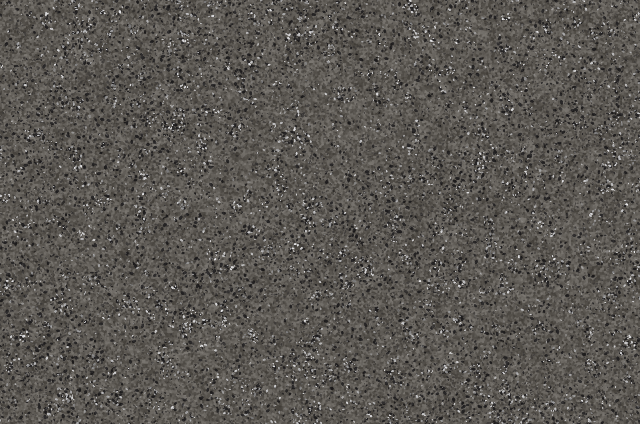
This texture is drawn by a WebGL 1 fragment shader. Its source:

```glsl
precision highp float;
// Warm grey speckled stone with clustered dark grains and small pale glints.
uniform vec2 u_resolution;

vec2 hash2(vec2 p) {
  vec3 q = fract(p.xyx * vec3(0.1031, 0.1030, 0.0973));
  q += dot(q, q.yzx + 33.33);
  return fract((q.xx + q.yz) * q.zy);
}

// Smooth cellular noise: random cell values blended by distance
float grain(vec2 p) {
  vec2 cell = floor(p);
  float total = 0.0, weights = 0.0;
  for (int j = -1; j <= 1; j++) {
    for (int i = -1; i <= 1; i++) {
      vec2 c = cell + vec2(float(i), float(j));
      vec2 d = p - c - hash2(c + 5.0);
      float w = exp(-6.0 * dot(d, d));
      total += w * hash2(c + 91.0).x;
      weights += w;
    }
  }
  return total / weights;
}

// Coverage of randomly turned oval flecks; share is the part of cells filled
float flecks(vec2 uv, float scale, float share, float seed) {
  vec2 p = uv * scale + seed;
  vec2 cell = floor(p);
  float soft = max(0.14, 0.6 * scale / u_resolution.y);
  float cover = 0.0;
  for (int j = -1; j <= 1; j++) {
    for (int i = -1; i <= 1; i++) {
      vec2 c = cell + vec2(float(i), float(j));
      vec2 shape = hash2(c + 71.0);
      vec2 d = p - c - hash2(c);
      vec2 axis = vec2(cos(6.283 * shape.x), sin(6.283 * shape.x));
      d = vec2(dot(d, axis), 1.5 * dot(d, vec2(-axis.y, axis.x)));
      float radius = mix(0.25, 0.6, shape.y * shape.y);
      float pick = hash2(c + 137.0).x;
      float present = smoothstep(pick - 0.04, pick + 0.04, share);
      cover = max(cover, present * (1.0 - smoothstep(radius - soft, radius + soft, length(d))));
    }
  }
  return cover;
}

void main() {
  vec2 uv = gl_FragCoord.xy / u_resolution.y;

  // Ragged patches where the grains gather
  vec2 ragged = uv + 0.008 * (vec2(grain(uv * 70.0), grain(uv * 70.0 + 40.0)) - 0.5);
  float cluster = max(flecks(ragged, 27.0, 0.42, 11.0),
                      0.9 * flecks(ragged, 14.0, 0.09, 53.0));
  float drift = 0.04 * (sin(uv.x * 7.0 + 2.0 * sin(uv.y * 5.0)) + sin(uv.y * 11.0 - uv.x * 4.0));

  // Matrix with fine tooth
  float tooth = grain(uv * 210.0) - 0.5;
  float mottle = grain(uv * 45.0 + 17.0) - 0.5;
  vec3 color = vec3(0.372, 0.357, 0.335) + 0.20 * tooth + 0.05 * mottle;

  // Dull and dark grains
  float dull = flecks(uv, 165.0, 0.26 + drift + 0.2 * cluster, 23.0);
  color = mix(color, vec3(0.23, 0.22, 0.215), 0.8 * dull);
  float dark = flecks(uv, 108.0, 0.21 + drift + 0.55 * cluster, 37.0);
  color = mix(color, vec3(0.125, 0.12, 0.125) + 0.08 * tooth, 0.9 * dark);

  // Pale glints, a little cooler than the matrix
  float glint = flecks(uv, 145.0, 0.05 + 0.4 * cluster, 67.0);
  float shine = 0.48 + 0.5 * grain(uv * 90.0 + 29.0);
  color = mix(color, shine * vec3(0.99, 0.99, 1.0), 0.9 * glint);

  gl_FragColor = vec4(clamp(color, 0.0, 1.0), 1.0);
}
```
